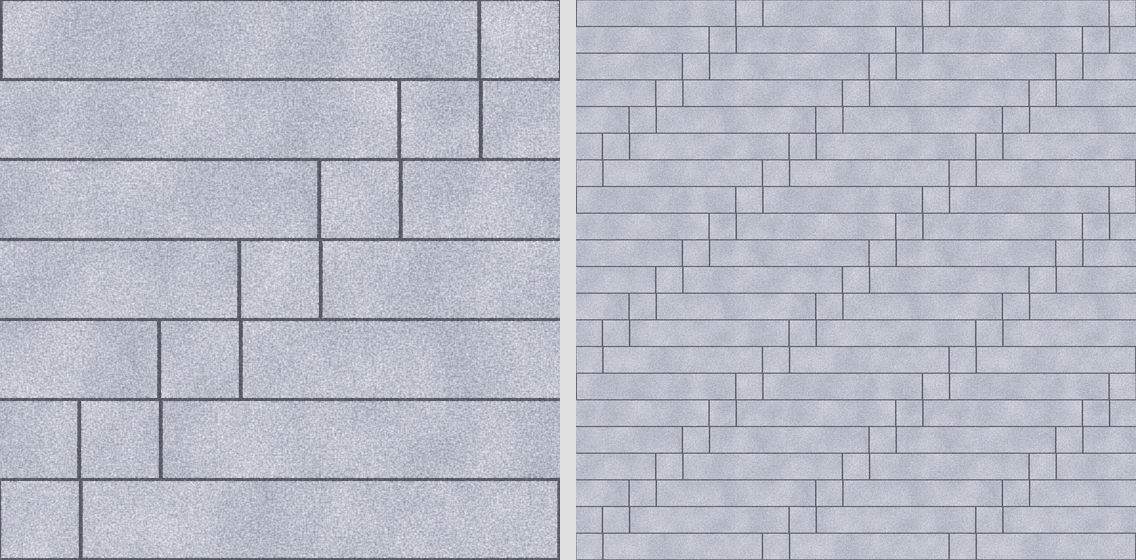
Left: one tile. Right: repeated 3 by 3.
Reproduce this texture procedurally as a Shadertoy shader.

```glsl
vec2 gradientAt(vec2 cell, vec2 period) {
    uvec2 q = uvec2(mod(cell, period));
    uint h = q.x * 1597334u ^ q.y * 3812015u;
    h = (h ^ (h >> 15u)) * 739391u;
    h = (h ^ (h >> 13u)) * 974711u;
    h ^= h >> 16u;
    float angle = float(h & 65535u) / 65536.0 * 6.28319;
    return vec2(cos(angle), sin(angle));
}

// Gradient noise over the unit square, wrapping after period cells
float noise(vec2 uv, vec2 period) {
    vec2 p = uv * period;
    vec2 i = floor(p), f = p - i;
    vec2 u = f * f * f * (f * (f * 6.0 - 15.0) + 10.0);
    vec2 e = vec2(1, 0);
    float a = dot(gradientAt(i, period), f);
    float b = dot(gradientAt(i + e.xy, period), f - e.xy);
    float c = dot(gradientAt(i + e.yx, period), f - e.yx);
    float d = dot(gradientAt(i + e.xx, period), f - e.xx);
    return mix(mix(a, b, u.x), mix(c, d, u.x), u.y);
}

float clouds(vec2 uv) {
    float sum = 0.0, amplitude = 0.65;
    vec2 period = vec2(7, 6);
    for (int i = 0; i < 5; i++) {
        sum += amplitude * noise(uv, period);
        uv += vec2(0.37, 0.61);
        period *= 2.0;
        amplitude *= 0.6;
    }
    return sum;
}

void mainImage(out vec4 fragColor, in vec2 fragCoord) {
    vec2 uv = fragCoord / iResolution.xy;
    float pixel = 1.0 / min(iResolution.x, iResolution.y);

    // Seven courses; the square slab steps one place right per course
    float y = (uv.y - 0.0009) * 7.0;
    float row = mod(floor(y), 7.0);
    float x = fract(uv.x - (row + 0.5) / 7.0 + 0.5) - 0.5;
    float side = abs(x) - (1.0 / 14.0 + 0.0013);
    float slab = row + 0.5 * step(0.0, side);

    // Fine grain and broad staining, shifted for each slab
    float grain = 0.55 * noise(uv, vec2(293, 307))
                + 0.5 * noise(uv + 0.37, vec2(211, 223))
                + 0.25 * noise(uv + 0.71, vec2(89, 97));
    float stain = clouds(uv + fract(slab * vec2(0.618, 0.382)));

    // Distance to the joints, with slightly ragged edges
    float horizontal = abs(fract(y + 0.5) - 0.5) / 7.0 - 0.0028;
    float vertical = abs(side) - 0.0035;
    float joint = min(horizontal, vertical) + 0.0008 * grain;

    vec3 stone = mix(vec3(0.60, 0.62, 0.67), vec3(0.86, 0.87, 0.91),
                     0.54 + 0.95 * grain + 0.35 * stain);
    vec3 mortar = vec3(0.35, 0.36, 0.40) + 0.12 * grain;
    float soft = max(0.7 * pixel, 0.0007);
    vec3 color = mix(mortar, stone, smoothstep(-soft, soft, joint));
    fragColor = vec4(color, 1.0);
}
```
